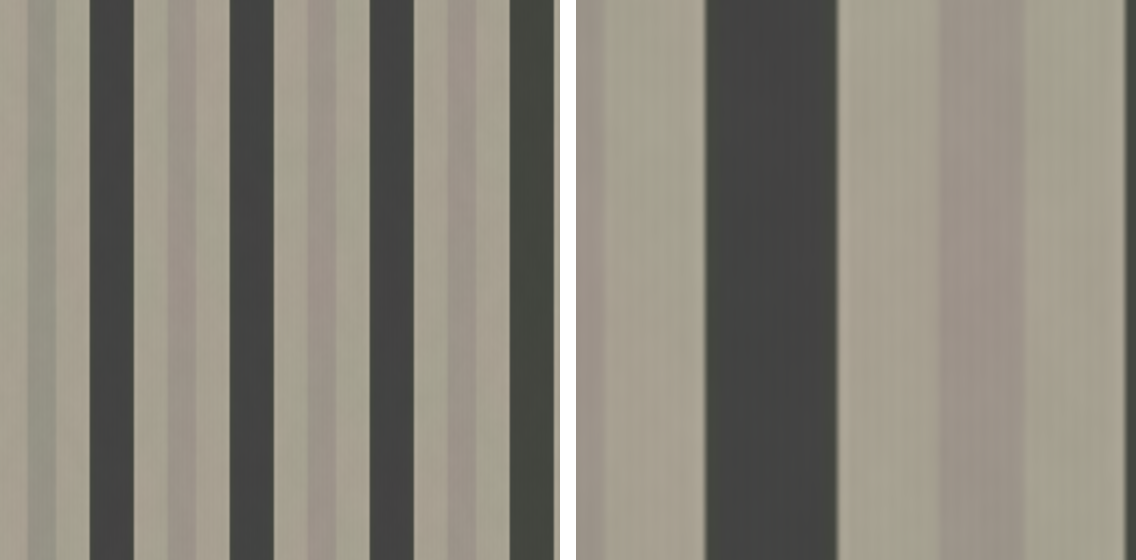
Left: the whole. Right: its middle third, enlarged.
Give the GLSL for this pattern, as a WebGL 2 fragment shader.

```glsl
#version 300 es
precision highp float;
// Four repeats of vertical stripes: charcoal bands and faint mauve bands on warm beige.

uniform vec2 u_resolution;
out vec4 outColor;

vec2 hashGradient(vec2 cell) {
  vec3 q = fract(cell.xyx * vec3(0.1031, 0.1030, 0.0973));
  q += dot(q, q.yzx + 33.33);
  float angle = 6.28318 * fract((q.x + q.y) * q.z);
  return vec2(cos(angle), sin(angle));
}

// Gradient noise that wraps after a whole number of cells
float wrappedNoise(vec2 uv, vec2 cells) {
  vec2 p = uv * cells;
  vec2 i = floor(p), f = p - i;
  vec2 s = f * f * f * (f * (f * 6.0 - 15.0) + 10.0);
  vec2 e = vec2(1.0, 0.0);
  float a = dot(hashGradient(mod(i, cells)), f);
  float b = dot(hashGradient(mod(i + e.xy, cells)), f - e.xy);
  float c = dot(hashGradient(mod(i + e.yx, cells)), f - e.yx);
  float d = dot(hashGradient(mod(i + e.xx, cells)), f - e.xx);
  return mix(mix(a, b, s.x), mix(c, d, s.x), s.y);
}

// Signed distance to a vertical band, negative inside
float bandDistance(float x, float left, float right) {
  return abs(x - 0.5 * (left + right)) - 0.5 * (right - left);
}

float coverage(float dist, float softness) {
  return 1.0 - smoothstep(-softness, softness, dist);
}

void main() {
  vec2 uv = gl_FragCoord.xy / u_resolution;
  float repeats = 4.0;
  float x = fract(uv.x * repeats);
  float column = floor(uv.x * repeats);
  float pixel = repeats / u_resolution.x;

  // Beige ground
  vec3 color = vec3(0.652, 0.628, 0.568);

  // Muted band, greener in the first column
  vec3 mauve = vec3(0.612, 0.578, 0.540);
  vec3 sage = vec3(0.585, 0.575, 0.525);
  vec3 mutedBand = column < 0.5 ? sage : mauve;
  float mutedDistance = bandDistance(x, 0.195, 0.400);
  color = mix(color, mutedBand, coverage(mutedDistance, max(0.016, pixel)));

  // Pale rim along the charcoal band
  float darkDistance = bandDistance(x, 0.641, 0.956);
  color += 0.02 * exp(-pow((darkDistance - 0.018) / 0.012, 2.0));

  // Charcoal band with olive margins, greener in the last column
  vec3 charcoal = vec3(0.262, 0.262, 0.260);
  vec3 olive = vec3(0.262, 0.272, 0.246);
  float margin = smoothstep(-0.050, -0.015, darkDistance);
  vec3 darkBand = mix(charcoal, olive, column > 2.5 ? 1.0 : margin);
  float dark = coverage(darkDistance, max(0.011, pixel));
  color = mix(color, darkBand, dark);

  // Fine vertical threads and soft mottling, weaker on the charcoal
  float strength = mix(1.0, 0.5, dark);
  color += 0.003 * strength * sin(6.28318 * 128.0 * uv.x);
  color += 0.010 * strength * wrappedNoise(uv, vec2(32.0, 16.0));
  color += 0.006 * strength * wrappedNoise(uv, vec2(96.0, 64.0));

  // Slow drift between pink and green
  float drift = wrappedNoise(uv, vec2(12.0, 5.0));
  color += 0.012 * strength * drift * vec3(1.0, -0.6, 0.4);

  outColor = vec4(clamp(color, 0.0, 1.0), 1.0);
}
```
